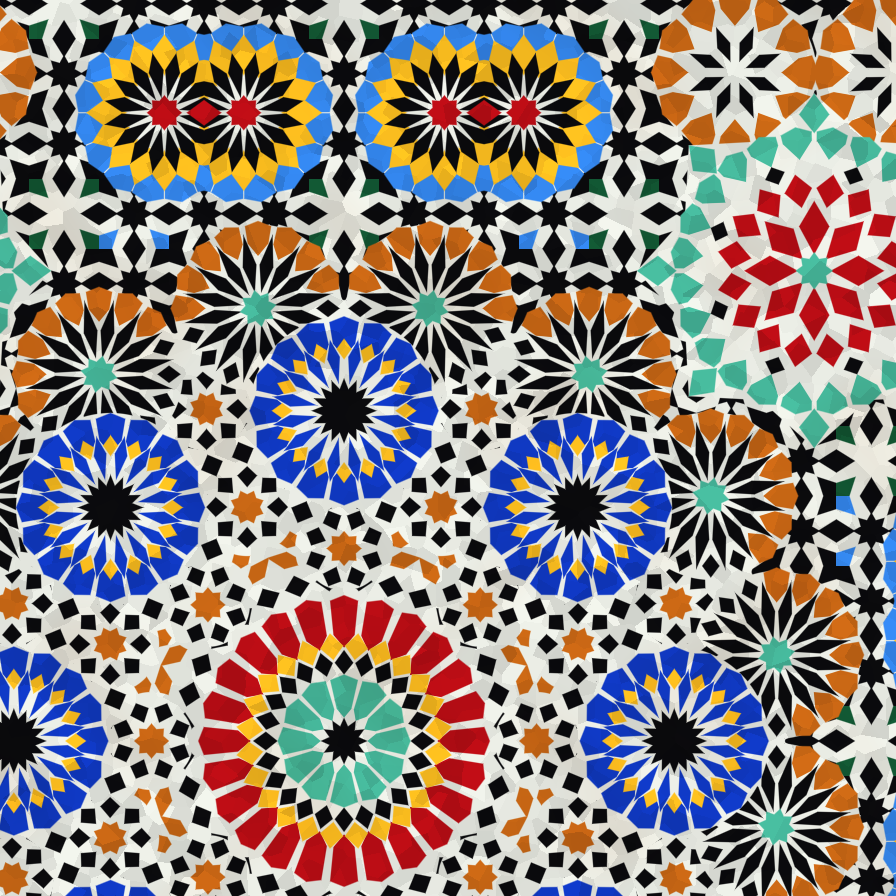
Reproduce this pattern procedurally as a Shadertoy shader.

```glsl
// Zellige mosaic: a red hub ringed by blue rosettes, star fans and a tiled border.
#define SPAN 7.68
#define HUB vec2(0.384, 0.173)
#define BLUE_RING 2.83
#define FAN_RING 3.78
#define BORDER_ROW 4.52
#define CORNER 4.03
#define CELL 0.6
#define WEAR 0.16

const float TAU = 6.2831853;
const vec3 WHITE = vec3(.90, .91, .88), BLACK = vec3(.04, .04, .05);
const vec3 RED = vec3(.72, .05, .08), ORANGE = vec3(.78, .40, .08);
const vec3 BLUE = vec3(.06, .22, .76), SKY = vec3(.20, .52, .92);
const vec3 YELLOW = vec3(.98, .74, .12), TEAL = vec3(.27, .71, .60);
const vec3 GREEN = vec3(.07, .34, .20);
float aa;

void lay(inout vec3 col, float d, vec3 ink) {
    col = mix(col, ink, 1. - smoothstep(-aa, aa, d));
}

// Folds the plane into one of n sectors: x runs outward, y across
vec2 spoke(vec2 p, float n, float shift) {
    float s = TAU / n, a = atan(p.y, p.x) - shift * s;
    a = mod(a + .5 * s, s) - .5 * s;
    return length(p) * vec2(cos(a), sin(a));
}

float kite(vec2 q, float tail, float waist, float tip, float w) {
    q.y = abs(q.y);
    return max(dot(q - vec2(tail, 0), normalize(vec2(-w, waist - tail))),
               dot(q - vec2(tip, 0), normalize(vec2(w, tip - waist))));
}

float petal(vec2 q, float tail, float tip, float w) {
    float y = abs(q.y);
    return max(y - w * q.x / tip, .8 * max(q.x + .4 * y - tip, tail + 1.2 * y - q.x));
}

float star(vec2 p, float n, float tip, float notch) {
    vec2 q = spoke(p, n, 0.), k = notch * vec2(cos(.5 * TAU / n), sin(.5 * TAU / n));
    return dot(vec2(q.x - tip, abs(q.y)), normalize(vec2(k.y, tip - k.x)));
}

vec2 hash2(vec2 p) {
    return fract(sin(vec2(dot(p, vec2(127.1, 311.7)), dot(p, vec2(269.5, 183.3)))) * 437.585);
}

// Cellular noise: one random tone for the nearest seed
float glaze(vec2 p) {
    vec2 base = floor(p);
    float best = 9., tone = 0.;
    for (int k = 0; k < 9; k++) {
        vec2 id = base + vec2(k % 3, k / 3) - 1., h = hash2(id);
        float d = length(id + h - p);
        if (d < best) { best = d; tone = h.x; }
    }
    return tone;
}

void border(inout vec3 col, vec2 q) {
    vec2 b = q - vec2(0, BORDER_ROW), id = round(b / CELL), l = b - CELL * id;
    bool flower = mod(id.x, 4.) == 0. && mod(id.y, 3.) == 0.;
    bool accent = mod(id.x, 4.) == 3. && id.y == 0. && l.y < 0.;
    lay(col, star(l, 8., .16, .10), flower ? WHITE : BLACK);
    lay(col, kite(spoke(l, 4., 0.), .14, .3, .46, .10), BLACK);
    lay(col, kite(spoke(l, 4., .5), .19, .424, .65, .12), flower ? GREEN : accent ? SKY : BLACK);
}

void ovalRosette(inout vec3 col, vec2 q) {
    vec2 t = vec2(abs(q.x - 1.2) - .34, q.y - BORDER_ROW - .865);
    vec2 a = spoke(t, 16., 0.), b = spoke(t, 16., .5);
    lay(col, length(t) - .73, WHITE);
    lay(col, petal(b, .46, .78, .15), SKY);
    lay(col, kite(a, .32, .52, .67, .11), YELLOW);
    lay(col, kite(b, .13, .36, .52, .065), BLACK);
    lay(col, star(t, 8., .15, .11), RED);
    lay(col, kite(t + vec2(.34, 0), -.15, 0., .15, .11), RED);
}

void orangeRosette(inout vec3 col, vec2 q) {
    vec2 t = vec2(abs(q.x - 4.04) - .69, q.y - 5.73);
    lay(col, length(t) - .7, WHITE);
    lay(col, petal(spoke(t, 12., 0.), .4, .72, .16), ORANGE);
    lay(col, kite(spoke(t, 8., .5), .1, .25, .42, .06), BLACK);
}

void cornerRosette(inout vec3 col, vec2 t) {
    vec2 a = spoke(t, 8., 0.), b = spoke(t, 16., .5), c = spoke(t, 24., .5);
    lay(col, star(t, 8., 1.52, 1.2), WHITE);
    lay(col, kite(a, 1.18, 1.34, 1.52, .13), TEAL);
    lay(col, petal(c, .96, 1.24, .14), TEAL);
    lay(col, kite(spoke(t, 8., .5), .8, .88, .96, .09), BLACK);
    lay(col, kite(b, .55, .7, .84, .12), RED);
    lay(col, kite(a, .14, .38, .6, .13), RED);
    lay(col, star(t, 8., .16, .11), TEAL);
}

void fan(inout vec3 col, vec2 t) {
    vec2 a = spoke(t, 16., 0.), b = spoke(t, 16., .5);
    lay(col, length(t) - .72, WHITE);
    lay(col, kite(a, .14, .37, .64, .06), BLACK);
    if (t.x > 0.) lay(col, petal(b, .45, .75, .12), ORANGE);
    else lay(col, kite(b, .5, .6, .7, .075), BLACK);
    lay(col, star(t, 8., .16, .11), TEAL);
}

void blueRosette(inout vec3 col, vec2 t) {
    vec2 a = spoke(t, 16., 0.), b = spoke(t, 16., .5);
    lay(col, length(t) - .81, WHITE);
    lay(col, petal(a, .46, .81, .135), BLUE);
    lay(col, kite(b, .24, .46, .62, .055), BLUE);
    lay(col, kite(a, .44, .53, .62, .065), YELLOW);
    lay(col, star(t, 16., .28, .19), BLACK);
}

void hubRosette(inout vec3 col, vec2 p) {
    vec2 a = spoke(p, 24., 0.), b = spoke(p, 24., .5);
    lay(col, length(p) - 1.25, WHITE);
    lay(col, petal(a, .8, 1.25, .125), RED);
    lay(col, kite(b, .70, .81, .93, .10), YELLOW);
    lay(col, kite(a, .57, .67, .78, .08), BLACK);
    lay(col, petal(spoke(p, 12., 0.), .2, .57, .13), TEAL);
    lay(col, star(p, 12., .2, .13), BLACK);
}

// Orange stars, their black beads and the wedges between them
void garden(inout vec3 col, vec2 p) {
    vec2 s = spoke(p, 8., 0.), h = spoke(p, 8., .5);
    vec2 t = s - vec2(1.65, 0), u = h - vec2(2.17, 0), v = h - vec2(3.08, 0);
    if (dot(u, u) < dot(t, t)) t = u;
    if (dot(v, v) < dot(t, t)) t = v;
    float gap = .36 - length(t);
    vec2 ring = spoke(s - vec2(BLUE_RING, 0), 24., .5);
    lay(col, max(gap, kite(ring, .84, .94, 1.04, .10)), BLACK);
    lay(col, max(gap, kite(spoke(p, 32., .5), 1.29, 1.38, 1.48, .11)), BLACK);
    vec2 w = spoke(h - vec2(1.8, 0), 3., 0.);
    lay(col, max(gap + .06, kite(vec2(w.x, abs(w.y) - .09), .04, .2, .38, .075)), ORANGE);
    lay(col, kite(spoke(t, 8., .5), .17, .27, .35, .085), BLACK);
    lay(col, star(t, 8., .15, .11), ORANGE);
}

void mainImage(out vec4 fragColor, in vec2 fragCoord) {
    aa = .8 * SPAN / iResolution.y;
    vec2 p = (fragCoord / iResolution.y - HUB) * SPAN;
    vec2 q = abs(p);
    if (q.x > q.y) q = q.yx;
    vec3 col = WHITE;
    border(col, q);
    ovalRosette(col, q);
    orangeRosette(col, q);
    cornerRosette(col, abs(p) - CORNER);
    lay(col, length(p) - FAN_RING, WHITE);
    garden(col, p);
    fan(col, spoke(p, 16., .5) - vec2(FAN_RING, 0));
    blueRosette(col, spoke(p, 8., 0.) - vec2(BLUE_RING, 0));
    hubRosette(col, p);
    // Uneven glaze and faint warm stains
    col *= 1. + WEAR * (glaze(p * 6.) - .6);
    float stain = sin(p.x * 2.3 + sin(p.y * 3.1)) * sin(p.y * 1.9 + sin(p.x * 2.7));
    col *= 1. - .06 * max(stain, 0.) * vec3(.3, .7, 1.);
    fragColor = vec4(col, 1.);
}
```
